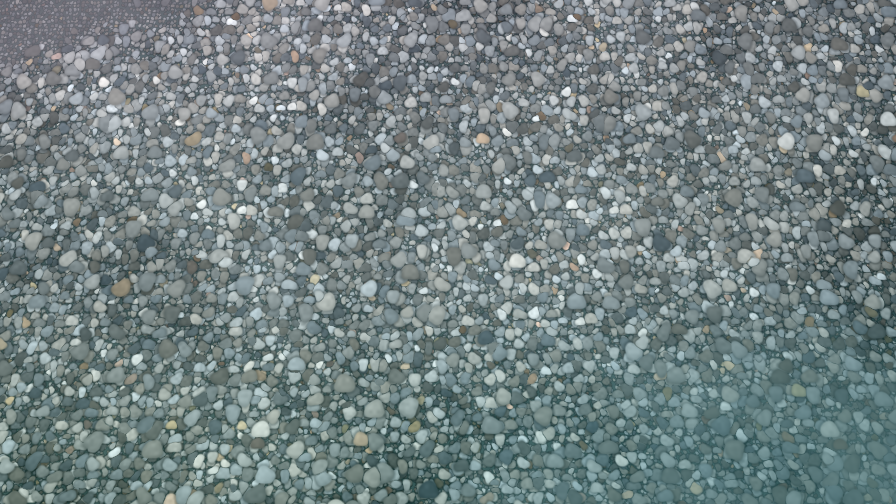
Write a Shadertoy shader that draws this texture.

```glsl
// A pebble shore seen from above, sinking into teal water at the lower right.
// Layers of jittered, rotated round stones are laid from fine gravel up to large
// pebbles; the stone tints, haze and gravel corner follow position on the canvas.

const float SOFTNESS = 0.0034;     // edge blur, in canvas heights
const float PERSPECTIVE = 0.28;    // how much finer the stones get upward
const float TONE_DARK = 0.36;
const float TONE_LIGHT = 0.74;
const float PALE_SHARE = 0.15;
const float RUSTY_SHARE = 0.05;
const float PATCH_CONTRAST = 0.20; // broad light and dark areas
const vec3 GAP_COLOR = vec3(0.31, 0.36, 0.36);
const vec3 GRAVEL_COLOR = vec3(0.46, 0.43, 0.47);
const vec3 WATER_COLOR = vec3(0.37, 0.50, 0.51);
const vec3 WASH_TOP = vec3(0.065, 0.060, 0.090);
const vec3 WASH_MIDDLE = vec3(-0.010, 0.030, 0.035);
const vec3 WASH_LOW_LEFT = vec3(-0.060, 0.010, -0.005);
const vec3 WASH_LOW_RIGHT = vec3(-0.105, 0.005, 0.015);

float hash(vec2 p) {
    return fract(sin(dot(p, vec2(127.1, 311.7))) * 43758.5453);
}

float noise(vec2 p) {
    vec2 i = floor(p), f = fract(p);
    f = f * f * (3.0 - 2.0 * f);
    return mix(mix(hash(i), hash(i + vec2(1, 0)), f.x),
               mix(hash(i + vec2(0, 1)), hash(i + vec2(1, 1)), f.x), f.y);
}

// Larger coordinates toward the top, so stones there look smaller
vec2 perspective(vec2 uv, float aspect) {
    float x = (uv.x - 0.5 * aspect) * (1.0 + PERSPECTIVE * uv.y);
    return vec2(x, uv.y + 0.5 * PERSPECTIVE * uv.y * uv.y);
}

// 0 inside the fine gravel corner, 1 on the pebbles
float pebbleZone(vec2 p, vec2 corner) {
    float v = (p.x - corner.x) / 0.60 + (corner.y - p.y) / 0.25;
    return smoothstep(0.55, 1.25, v + 0.3 * (noise(p * 14.0) - 0.5));
}

vec3 stoneColor(vec2 id) {
    float tone = mix(TONE_DARK, TONE_LIGHT, hash(id + 3.1));
    tone += 0.14 * step(1.0 - PALE_SHARE, hash(id + 7.7));
    vec3 color = tone + vec3(0.025, 0.0, -0.025) * (2.0 * hash(id + 11.3) - 1.0);
    float rusty = step(1.0 - RUSTY_SHARE, hash(id + 17.9));
    vec3 rust = mix(vec3(1.12, 0.95, 0.88), vec3(1.07, 0.99, 0.80), hash(id + 19.3));
    return color * mix(vec3(1.0), rust, rusty);
}

void layStones(inout vec3 color, vec2 p, vec2 corner, float size,
               float density, float bareInGravel, float dim, float soft) {
    vec2 g = p / size, cell = floor(g);
    float nearest = 9.0, second = 9.0, radius = 0.5;
    vec2 nearestId = vec2(0.0), local = vec2(0.0);
    for (int j = -1; j <= 1; j++)
    for (int i = -1; i <= 1; i++) {
        vec2 c = cell + vec2(i, j);
        vec2 id = c + size * 9000.0;
        vec2 center = c + 0.5 + 0.75 * (vec2(hash(id), hash(id + 41.3)) - 0.5);
        float keep = density * mix(1.0, pebbleZone(center * size, corner), bareInGravel);
        if (hash(id + 5.5) > keep) continue;

        // Rotated, slightly squared ellipse with a wobbling outline
        float angle = 6.2832 * hash(id + 23.7);
        float s = sin(angle), k = cos(angle);
        vec2 q = mat2(k, -s, s, k) * (g - center);
        float r = mix(0.42, 0.66, hash(id + 31.1));
        vec2 e = abs(q) / (r * vec2(1.0, mix(0.58, 0.92, hash(id + 37.9))));
        float d = pow(pow(e.x, 2.5) + pow(e.y, 2.5), 0.4);
        d *= 1.0 + 0.09 * sin(3.0 * atan(q.y, q.x + 1e-5) + angle * 5.0);
        if (d < nearest) {
            second = nearest;
            nearest = d;
            nearestId = id;
            local = g - center;
            radius = r;
        } else {
            second = min(second, d);
        }
    }

    float blur = soft / (size * radius);
    float body = 1.0 - smoothstep(1.0 - blur, 1.0 + blur * 0.6, nearest);
    float seam = smoothstep(0.0, 0.10 + blur, second - nearest);
    float shadow = 1.0 - smoothstep(0.95, 1.4, nearest);
    vec3 stone = stoneColor(nearestId) * dim;
    stone *= 1.03 - 0.10 * smoothstep(0.5, 1.0, nearest);
    stone *= 1.0 + 0.07 * dot(local, vec2(-0.4, 0.9)) / radius;
    stone *= 0.94 + 0.12 * noise(g * 4.0);
    color = mix(color * (1.0 - 0.24 * shadow), stone, body * mix(0.5, 1.0, seam));
}

void mainImage(out vec4 fragColor, in vec2 fragCoord) {
    vec2 uv = fragCoord / iResolution.y;
    float aspect = iResolution.x / iResolution.y;
    float across = uv.x / aspect;
    float soft = max(SOFTNESS, 1.0 / iResolution.y);
    vec2 p = perspective(uv, aspect);
    vec2 corner = perspective(vec2(0.0, 1.0), aspect);

    // Stones, from gravel to large pebbles
    vec3 color = GAP_COLOR;
    layStones(color, p, corner, 0.0100, 1.00, 0.0, 0.88, soft);
    layStones(color, p, corner, 0.0175, 0.95, 1.0, 0.97, soft);
    layStones(color, p, corner, 0.0245, 0.70, 1.0, 1.00, soft);
    layStones(color, p, corner, 0.0340, 0.22, 1.0, 0.94, soft);

    // Regional tint and broad, uneven light
    vec3 low = mix(WASH_LOW_LEFT, WASH_LOW_RIGHT, smoothstep(0.2, 0.9, across));
    vec3 wash = mix(low, WASH_MIDDLE, smoothstep(0.05, 0.55, uv.y));
    wash = mix(wash, WASH_TOP, smoothstep(0.55, 1.0, uv.y) * (1.0 - 0.6 * across));
    float patches = noise(uv * 4.0) * 0.4 + noise(uv * 9.0 + 5.0) * 0.35
                  + noise(uv * 21.0 + 9.0) * 0.25;
    color += wash + PATCH_CONTRAST * (patches - 0.5);
    color -= 0.07 * smoothstep(0.7, 1.0, across);

    // Gravel corner, then water haze
    color = mix(GRAVEL_COLOR, color, mix(0.5, 1.0, pebbleZone(p, corner)));
    float depth = smoothstep(0.6, 1.3, across + 0.55 * (0.45 - uv.y) + 0.3 * (patches - 0.4));
    depth *= 1.0 - smoothstep(0.15, 0.55, uv.y);
    color = mix(color, WATER_COLOR, 0.04 + 0.6 * depth);
    fragColor = vec4(clamp(color, 0.0, 1.0), 1.0);
}
```
